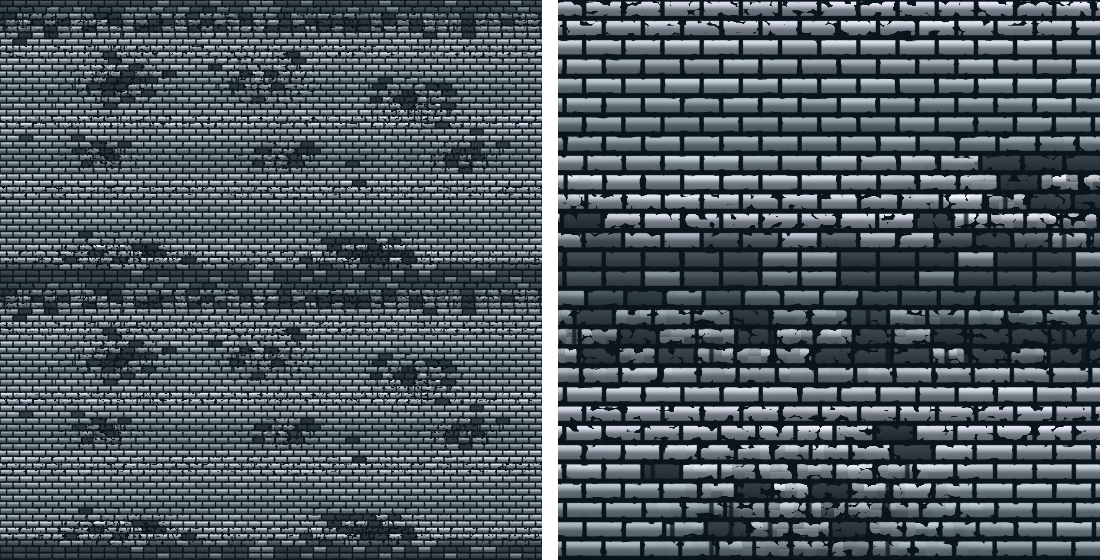
Left: the whole. Right: its middle third, enlarged.
This texture is drawn by a Shadertoy shader. Its source:

```glsl
float hash(vec2 p) {
    return fract(sin(dot(p, vec2(127.1, 311.7))) * 43758.5);
}

// Cellular noise: distance to the nearest scattered point
float cellular(vec2 p) {
    vec2 cell = floor(p);
    float nearest = 2.0;
    for (int j = -1; j <= 1; j++)
    for (int i = -1; i <= 1; i++) {
        vec2 c = cell + vec2(i, j);
        vec2 point = c + vec2(hash(c), hash(c + 37.0));
        nearest = min(nearest, distance(p, point));
    }
    return nearest;
}

float blob(vec2 p, vec2 center, vec2 radius) {
    vec2 q = (p - center) / radius;
    return exp(-dot(q, q));
}

// Amount of decay; p.x runs across the wall, p.y down one repeat
float decay(vec2 p) {
    float amount = 0.65 * blob(vec2(0.0, p.y), vec2(0.0, 0.085), vec2(1.0, 0.035));
    for (int k = 0; k < 3; k++) {
        float i = float(k);
        vec2 upper = vec2(0.22 + 0.275 * i, 0.29 + 0.045 * i * (i - 1.0));
        vec2 middle = vec2(0.19 + 0.33 * i, 0.57);
        vec2 lower = vec2(0.225 + 0.45 * i, 0.91);
        amount = max(amount, 0.85 * blob(p, upper, vec2(0.07, 0.07)));
        amount = max(amount, 0.8 * blob(p, middle, vec2(0.05, 0.045)));
        amount = max(amount, 0.9 * blob(p, lower, vec2(0.085, 0.045)));
    }
    return amount;
}

void mainImage(out vec4 fragColor, in vec2 fragCoord) {
    vec2 uv = fragCoord / iResolution.xy;
    float depth = fract((1.0 - uv.y) / 0.4935);
    vec2 grid = vec2(uv.x * 41.5, depth * 43.0);
    float row = floor(grid.y);
    float rowDepth = (row + 0.5) / 43.0;

    // Running bond, with joints pushed about where the wall decays
    float ruin = decay(vec2(uv.x, rowDepth));
    float shift = 0.5 * mod(row, 2.0);
    vec2 wall = grid + vec2(shift + 1.6 * ruin * (hash(vec2(row, 5.0)) - 0.5), 0.0);
    vec2 brick = floor(wall);
    vec2 f = fract(wall);
    float brickRuin = decay(vec2((brick.x + 0.5 - shift) / 41.5, rowDepth));
    float chance = hash(brick);

    // Courses brighten and dim in waves, with a dark band at the seam
    float wave = cos(6.2832 * (rowDepth - 0.19) / 0.25);
    float light = 0.98 + 0.13 * wave + 0.14 * (hash(vec2(row, 9.0)) - 0.5);
    float band = smoothstep(0.03, 0.06, rowDepth) * (1.0 - smoothstep(0.95, 0.97, rowDepth));

    // Brick face with straight sides and sparse chips
    float grain = cellular(grid * vec2(4.0, 2.6));
    float chips = smoothstep(0.5, 0.85, grain);
    float rough = 0.05 + 0.5 * ruin + 0.25 * smoothstep(0.6, 1.0, wave);
    vec2 q = abs(f - 0.5) * vec2(2.0, 1.0) - vec2(0.86, 0.34);
    float edge = length(max(q, 0.0)) + min(max(q.x, q.y), 0.0) - 0.03;
    edge += rough * chips + 0.15 * ruin * (grain - 0.4);
    float pixel = 43.0 / (0.4935 * iResolution.y);
    float cover = smoothstep(-0.75, 0.75, -edge / pixel);

    // Bright upper lip fading to a shaded underside
    float t = clamp((f.y - 0.11) / 0.78, 0.0, 1.0);
    float tone = 0.37 + 0.2 * (1.0 - t) + 0.37 * (1.0 - smoothstep(0.15, 0.65, t));
    tone *= light * (0.92 + 0.16 * hash(brick + 3.0));

    // Decayed bricks break into lighter and darker fragments
    float fragment = hash(floor(wall * vec2(3.0, 2.0)) + 11.0);
    tone *= 1.0 + ruin * (0.8 * fragment - 0.5);

    // Fallen bricks and the seam band show dark slate
    float slate = 0.12 + 0.1 * (1.0 - t) + 0.06 * (hash(brick + 7.0) - 0.5);
    float missing = step(chance, 0.6 * brickRuin + 0.005);
    float stray = 0.65 * step(0.72, chance);
    float seam = (1.0 - band) * (1.0 - stray) * (0.8 + 0.2 * hash(vec2(row, 2.0)));
    tone = mix(tone, slate, max(missing, seam));

    // Thin short cracks around decay
    vec2 crackCell = vec2(floor(grid.x * 2.0), row);
    float crackLine = 1.0 - smoothstep(0.05, 0.18, abs(fract(grid.x * 2.0) - 0.5));
    float crack = crackLine * step(0.995 - 0.25 * ruin, hash(crackCell + 19.0));
    cover *= 1.0 - 0.8 * crack;

    vec3 ink = vec3(0.04, 0.08, 0.11);
    vec3 pale = vec3(0.85, 0.88, 0.90);
    vec3 tint = mix(vec3(0.96, 1.01, 1.01), vec3(1.01, 0.99, 1.02), 0.5 + 0.5 * wave);
    tint = mix(tint, vec3(1.04, 1.0, 0.98), 0.6 * ruin);
    vec3 color = mix(ink, mix(ink, pale, tone) * tint, cover);
    fragColor = vec4(color, 1.0);
}
```
